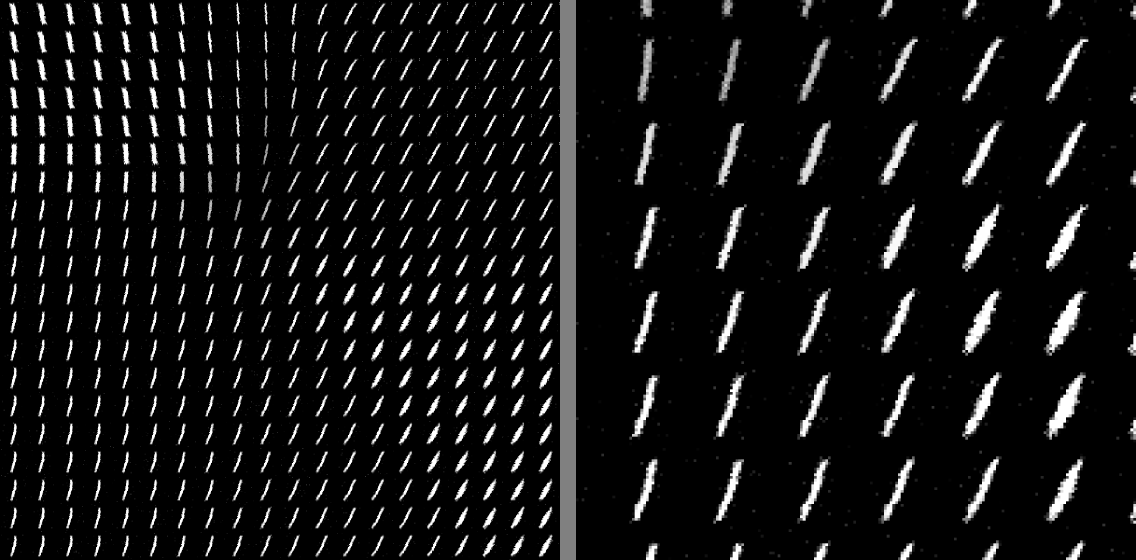
Left, the full canvas; right, a detail of the centre.
A WebGL 2 fragment shader for this pattern:

```glsl
#version 300 es
precision highp float;

#define CELLS 20.0
#define DOTS_PER_CELL 30.0
#define HALF_HEIGHT 0.36
#define THIN 0.047
#define THICK 0.088
#define BLOOM_WIDTH 0.095
#define RIGHT_LEAN 0.19
#define BOW 0.04
#define RAGGED 0.045
#define EDGE_SOFTNESS 0.022
#define SPECK_SHARE 0.025

uniform vec2 u_resolution;
out vec4 outColor;

float hash(vec2 p) {
    vec3 q = fract(vec3(p.xyx) * 0.1031);
    q += dot(q, q.yzx + 33.33);
    return fract((q.x + q.y) * q.z);
}

// Soft spot of influence in the field of strokes
float spot(vec2 p, vec2 center, vec2 radius) {
    vec2 d = (p - center) / radius;
    return exp(-dot(d, d));
}

// 1 in the upper left region, 0 elsewhere
float upperLeft(vec2 f) {
    float start = 0.08 + 0.5 * f.x;
    return 1.0 - smoothstep(start, 0.38 + 0.05 * f.x, f.y);
}

// Half of the sideways shift from foot to head
float strokeLean(vec2 f) {
    float leftLean = mix(0.055 + 0.025 * f.y, -0.07, upperLeft(f));
    float lower = smoothstep(0.3, 0.6, f.y);
    float turn = mix(0.55, 0.43, smoothstep(0.1, 0.4, f.y));
    float spread = mix(0.09, 0.32, lower);
    leftLean *= 1.0 - 0.7 * (1.0 - lower) * smoothstep(0.25, 0.45, f.x);
    return mix(leftLean, RIGHT_LEAN, smoothstep(turn - spread, turn + spread, f.x));
}

// Ragged, spindle-shaped strokes fill the lower right
float bloomAmount(vec2 f) {
    float diagonal = 0.46 + 0.62 * (f.y - 0.42);
    return smoothstep(diagonal - 0.04, diagonal + 0.1, f.x)
         * smoothstep(0.4, 0.56, f.y + 0.06 * (1.0 - f.x));
}

float strokeInk(vec2 p, vec2 f, float grain) {
    float t = p.y / HALF_HEIGHT;
    float bloom = bloomAmount(f);
    float heavy = (1.0 - smoothstep(0.26, 0.37, f.y))
                * (1.0 - smoothstep(0.2 + 0.4 * f.y, 0.4 + 0.25 * f.y, f.x));

    // Curved spine: bowed one way above, the other way below
    float bow = BOW * (smoothstep(0.4, 0.75, f.y) * (1.0 - 0.6 * f.x)
                     - spot(f, vec2(0.62, 0.1), vec2(0.14, 0.25)));
    float spine = strokeLean(f) * t - bow * (t * t - 0.35);
    spine += 0.007 * sin(5.0 * t + 4.0 * f.x) + 0.004 * sin(11.0 * t + 7.0 * f.y);

    // Width profile along the stroke
    float width = mix(THIN, THICK, heavy);
    width -= 0.016 * spot(f, vec2(0.45, 0.08), vec2(0.12, 0.3));
    width += 0.012 * spot(f, vec2(0.5, 0.43), vec2(0.12, 0.08));
    width *= mix(1.0 - 0.25 * t * t * t * t, 1.0, heavy);
    float spindle = BLOOM_WIDTH * (1.12 - 0.85 * t * t - 0.12 * t);
    width = mix(width, spindle, bloom);

    float inside = min(width - abs(p.x - spine), 0.8 * (HALF_HEIGHT - abs(p.y)));
    inside += (grain - 0.5) * RAGGED * (1.0 + 0.9 * bloom + 0.4 * heavy);
    float ink = smoothstep(-EDGE_SOFTNESS, EDGE_SOFTNESS, inside);

    // Faded strokes where the regions meet
    float fade = max(spot(f, vec2(0.41, 0.34), vec2(0.11, 0.08)),
                     spot(f, vec2(0.48, 0.25), vec2(0.05, 0.16)));
    return ink * (1.0 - fade * (0.15 + 0.4 * grain));
}

float patternInk(vec2 uv) {
    vec2 dotId = floor(uv * CELLS * DOTS_PER_CELL);
    vec2 cell = floor(dotId / DOTS_PER_CELL);
    vec2 local = mod(dotId, DOTS_PER_CELL);
    vec2 p = (local + 0.5) / DOTS_PER_CELL - 0.5;
    vec2 field = cell / (CELLS - 1.0);
    field.y = 1.0 - field.y;

    // Wear is partly shared by all cells and partly their own
    float grain = mix(hash(local + 7.0), hash(dotId + 19.0), 0.45);
    float ink = strokeInk(p, field, grain);

    // Faint specks, denser beside the strokes
    float near = 0.25 + exp(-12.0 * dot(p, p));
    float speck = step(1.0 - SPECK_SHARE * near, hash(dotId + 53.0));
    ink = max(ink, speck * 0.22 * hash(dotId + 91.0));

    // Paired corner dots in the upper right
    float pair = step(28.5, local.x) * (1.0 - step(0.5, abs(abs(local.y - 26.0) - 1.0)));
    float corner = smoothstep(0.55, 0.8, field.x) * (1.0 - step(0.29, field.y));
    return max(ink, pair * corner * (0.3 + 0.5 * hash(cell)));
}

void main() {
    // Average a 3 by 3 grid of samples to smooth the dot edges
    float ink = 0.0;
    for (int j = 0; j < 3; j++) {
        for (int i = 0; i < 3; i++) {
            vec2 offset = (vec2(i, j) - 1.0) / 3.0;
            ink += patternInk((gl_FragCoord.xy + offset) / u_resolution);
        }
    }
    outColor = vec4(vec3(ink / 9.0), 1.0);
}
```
